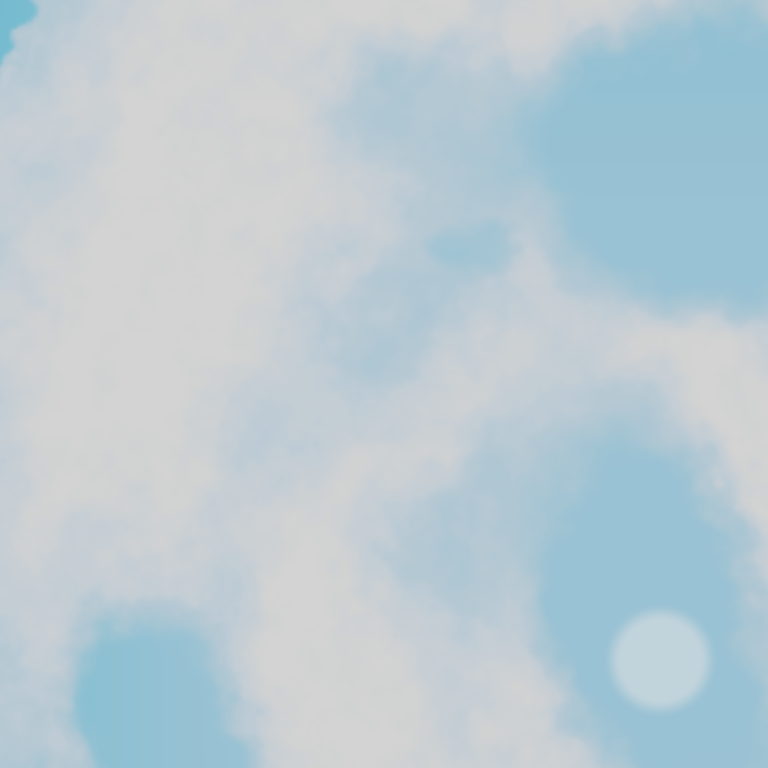
A Shadertoy shader for this texture:

```glsl
// Soft drifting clouds with blue gaps and a pale daytime moon.

const vec3 DEEP_SKY = vec3(0.42, 0.73, 0.81);
const vec3 PALE_SKY = vec3(0.60, 0.76, 0.83);
const vec3 HAZE = vec3(0.69, 0.78, 0.825);
const vec3 VEIL = vec3(0.755, 0.80, 0.835);
const vec3 CLOUD = vec3(0.825, 0.826, 0.823);
const vec3 MOON = vec3(0.76, 0.83, 0.86);

const vec2 MOON_CENTRE = vec2(0.86, 0.14);
const float MOON_RADIUS = 0.063;
const float MOON_BLUR = 0.013;
const float VEIL_DENSITY = 0.57;
const float CLOUD_GAIN = 0.42;
const float WISP_GAIN = 0.42;
const float MOTTLE_GAIN = 0.28;
const float GRAIN_GAIN = 0.14;
const float WARP = 0.09;
const float FINE_WARP = 0.06;
const float CLOUD_SOFTNESS = 0.60;
const float GAP_SOFTNESS = 0.29;
const float THIN_SOFTNESS = 0.75;

// Each shape: centre and radii; its tilt (clockwise from vertical) and strength.
const int CLOUD_COUNT = 7;
const vec4 CLOUD_SHAPE[CLOUD_COUNT] = vec4[](
    vec4(0.23, 0.68, 0.18, 0.44), vec4(0.42, 0.20, 0.085, 0.26),
    vec4(0.58, 0.01, 0.20, 0.13), vec4(0.55, 0.45, 0.08, 0.18),
    vec4(0.98, 0.43, 0.08, 0.20), vec4(0.52, 0.99, 0.06, 0.28),
    vec4(0.83, 0.575, 0.045, 0.16));
const vec2 CLOUD_TILT[CLOUD_COUNT] = vec2[](
    vec2(0.37, 1.0), vec2(0.0, 1.0), vec2(0.0, 0.70), vec2(0.9, 0.5),
    vec2(-0.45, 0.95), vec2(1.5, 0.6), vec2(1.3, 0.42));

const int GAP_COUNT = 8;
const vec4 GAP_SHAPE[GAP_COUNT] = vec4[](
    vec4(0.92, 0.79, 0.265, 0.185), vec4(0.86, 0.19, 0.145, 0.265),
    vec4(0.20, 0.05, 0.115, 0.185), vec4(-0.02, 0.96, 0.05, 0.14),
    vec4(0.595, 0.69, 0.045, 0.035), vec4(0.55, 0.84, 0.13, 0.08),
    vec4(0.45, 0.53, 0.06, 0.26), vec4(0.65, 0.36, 0.08, 0.20));
const vec2 GAP_TILT[GAP_COUNT] = vec2[](
    vec2(0.0, 1.0), vec2(-0.22, 1.0), vec2(-0.15, 0.97), vec2(0.25, 1.0),
    vec2(0.0, 0.60), vec2(0.0, 0.26), vec2(0.6, 0.18), vec2(0.4, 0.20));

float hash(vec2 p) {
    return fract(sin(dot(p, vec2(127.1, 311.7))) * 43758.5453);
}

float noise(vec2 p) {
    vec2 cell = floor(p), f = fract(p);
    f = f * f * (3.0 - 2.0 * f);
    return mix(mix(hash(cell), hash(cell + vec2(1, 0)), f.x),
               mix(hash(cell + vec2(0, 1)), hash(cell + vec2(1, 1)), f.x), f.y);
}

float fbm(vec2 p) {
    float sum = 0.0, amplitude = 0.5;
    for (int i = 0; i < 4; i++) {
        sum += amplitude * noise(p);
        p = mat2(1.6, 1.2, -1.2, 1.6) * p + 7.3;
        amplitude *= 0.5;
    }
    return sum / 0.9375;
}

vec2 warpField(vec2 p) {
    return vec2(fbm(p), fbm(p + 31.7)) - 0.5;
}

// Soft tilted ellipse; softness is relative to its radii.
float blob(vec2 p, vec4 shape, float tilt, float softness) {
    vec2 along = vec2(sin(tilt), cos(tilt));
    vec2 d = p - shape.xy;
    vec2 q = vec2(dot(d, vec2(along.y, -along.x)), dot(d, along)) / shape.zw;
    return 1.0 - smoothstep(1.0 - softness, 1.0 + softness, length(q));
}

float cloudDensity(vec2 p) {
    vec2 q = p + WARP * warpField(p * 6.0) + FINE_WARP * warpField(p * 19.0);

    float clear = 1.0;
    for (int i = 0; i < CLOUD_COUNT; i++)
        clear *= 1.0 - CLOUD_TILT[i].y * blob(q, CLOUD_SHAPE[i], CLOUD_TILT[i].x, CLOUD_SOFTNESS);

    // Wisps run with the diagonal drift of the clouds; mottling and grain are finer.
    vec2 drift = vec2(dot(p, vec2(0.87, -0.5)) * 10.0, dot(p, vec2(0.5, 0.87)) * 5.5);
    float density = VEIL_DENSITY + CLOUD_GAIN * (1.0 - clear)
                  + WISP_GAIN * (fbm(drift + 4.0 * q) - 0.5)
                  + MOTTLE_GAIN * (fbm(p * 22.0) - 0.5)
                  + GRAIN_GAIN * (fbm(p * 58.0) - 0.5);

    // Thin gaps fade more slowly than open ones.
    for (int i = 0; i < GAP_COUNT; i++) {
        float strength = GAP_TILT[i].y;
        float softness = mix(THIN_SOFTNESS, GAP_SOFTNESS, strength);
        density *= 1.0 - strength * blob(q, GAP_SHAPE[i], GAP_TILT[i].x, softness);
    }
    return clamp(density, 0.0, 1.1);
}

void mainImage(out vec4 fragColor, in vec2 fragCoord) {
    vec2 p = fragCoord / iResolution.xy;

    // Sky, paler to the right and lower down
    vec3 color = mix(DEEP_SKY, PALE_SKY, smoothstep(-0.25, 0.34, p.x));
    color -= vec3(0.03, 0.008, 0.004) * smoothstep(0.7, 1.0, p.y);

    // Clouds, from thin haze to full cover
    float density = cloudDensity(p);
    color = mix(color, HAZE, smoothstep(0.0, 0.42, density));
    color = mix(color, VEIL, smoothstep(0.34, 0.68, density));
    color = mix(color, CLOUD, smoothstep(0.52, 1.04, density));

    // Moon
    float rim = length(p - MOON_CENTRE) - MOON_RADIUS;
    color = mix(color, MOON, 1.0 - smoothstep(-MOON_BLUR, MOON_BLUR, rim));

    fragColor = vec4(color, 1.0);
}
```
